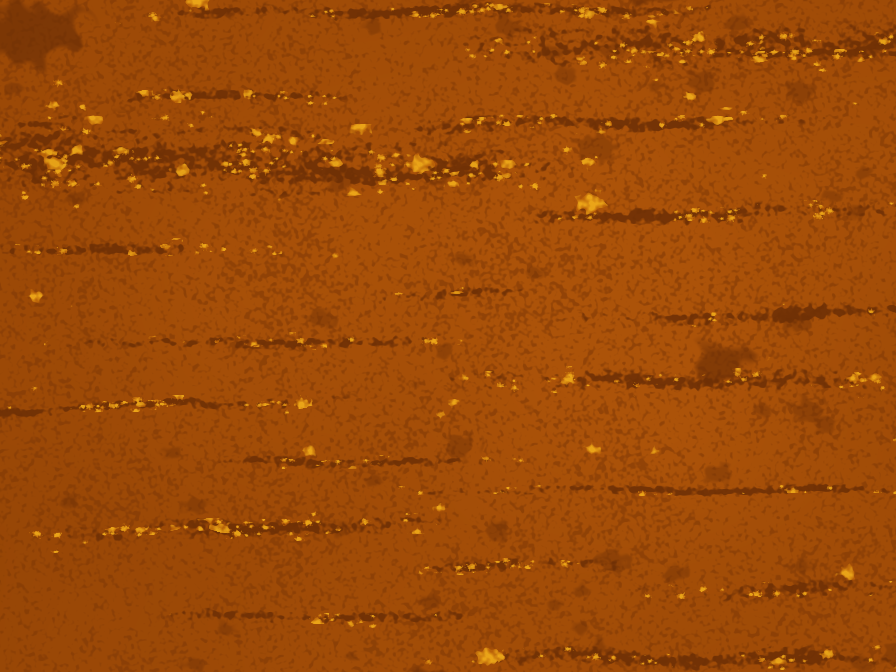
Give the GLSL for this texture, as a Shadertoy shader.

```glsl
// Polished amber metal section with broken dark stringers and bright yellow grains
const vec3 LIT = vec3(0.675, 0.325, 0.035);
const vec3 SHADE = vec3(0.585, 0.27, 0.02);
const vec3 SPECK = vec3(0.49, 0.215, 0.02);
const vec3 OXIDE = vec3(0.42, 0.18, 0.02);
const vec3 GRAIN_RIM = vec3(0.74, 0.39, 0.03);
const vec3 GRAIN_CORE = vec3(0.95, 0.68, 0.10);

const int STRINGERS = 20;             // thin streaks spread over the height
const float STRINGER_WIDTH = 0.0075;
const vec2 SEAM_CENTER = vec2(0.26, 0.765);
const vec2 SEAM_SIZE = vec2(0.72, 0.042);
const float SEAM_SLOPE = -0.03;
const vec2 TOP_SEAM_CENTER = vec2(1.08, 0.932);
const vec2 TOP_SEAM_SIZE = vec2(0.42, 0.024);
const vec2 LIGHT_CENTER = vec2(0.85, 0.58);
const float FINE_CELL = 0.010;
const float MEDIUM_CELL = 0.017;
const float COARSE_CELL = 0.032;
const float PIT_CELL = 0.045;
const float BLOTCH_CELL = 0.10;

vec2 hash2(vec2 c) {
    uvec2 v = uvec2(ivec2(c) + 4096) * 16645u + 10139u;
    for (int i = 0; i < 3; i++) {
        v.x += v.y * 747796u + 3571u;
        v.y += v.x * 277803u;
        v ^= v >> 15u;
    }
    return vec2((v >> 8u) & 65535u) / 65535.0;
}

mat2 rotation(float a) {
    return mat2(cos(a), sin(a), -sin(a), cos(a));
}

float cornerSlope(vec2 cell, vec2 offset) {
    float a = 6.2832 * hash2(cell).x;
    return dot(vec2(cos(a), sin(a)), offset);
}

// Gradient noise, roughly -0.7 to 0.7
float noise(vec2 p) {
    vec2 i = floor(p), f = p - i;
    vec2 u = f * f * f * (f * (f * 6.0 - 15.0) + 10.0);
    vec2 e = vec2(1.0, 0.0);
    return mix(mix(cornerSlope(i, f), cornerSlope(i + e, f - e), u.x),
               mix(cornerSlope(i + e.yx, f - e.yx), cornerSlope(i + 1.0, f - 1.0), u.x), u.y);
}

// Strength of one tapered streak, 1 along its axis
float streak(vec2 d, vec2 size) {
    float along = d.x / size.x, across = d.y / size.y;
    return max(0.0, 1.0 - along * along) * exp(-across * across);
}

float stringers(vec2 p, float aspect) {
    float strength = 0.0;
    for (int i = 0; i < STRINGERS; i++) {
        float k = float(i);
        vec2 a = hash2(vec2(k, 71.0)), b = hash2(vec2(k, 137.0));
        vec2 center = vec2(aspect * fract(k * 0.618 + 0.7 + 0.1 * a.x),
                           (k + 0.1 + 0.8 * a.y) / float(STRINGERS));
        vec2 d = p - center;
        d.y -= d.x * mix(-0.005, 0.035, b.x) + 0.003 * sin(p.x * 17.0 + k * 2.4);
        vec2 size = vec2(mix(0.15, 0.52, b.y), STRINGER_WIDTH * mix(0.7, 1.6, a.x));
        strength = max(strength, mix(0.75, 1.05, b.y) * streak(d, size));
    }
    return strength;
}

// Scattered angular spots: x = coverage, y = depth inside the spot
vec2 spots(vec2 p, float cell, float density, float seed, float soft) {
    vec2 q = p / cell, id = floor(q), result = vec2(0.0);
    float warp = 1.0 + 0.8 * noise(q * 3.1 + seed);
    soft /= cell;
    for (int y = -1; y <= 1; y++)
    for (int x = -1; x <= 1; x++) {
        vec2 c = id + vec2(x, y);
        vec2 place = hash2(c + seed), kind = hash2(c + seed + 517.0);
        float radius = mix(0.20, 0.50, kind.x * kind.x)
                     * smoothstep(0.0, 0.25 * density, density - kind.y);
        if (radius < 0.05) continue;
        vec2 d = (q - c - 0.2 - 0.6 * place) * vec2(0.8, 1.1);
        d = abs(rotation(6.2832 * place.x) * d);
        float edge = max(d.x, 0.6 * d.x + 0.85 * d.y) * warp - radius;
        result = max(result, vec2(1.0 - smoothstep(-soft, soft, edge),
                                  clamp(-edge / radius, 0.0, 1.0)));
    }
    return result;
}

void mainImage(out vec4 fragColor, in vec2 fragCoord) {
    float pixel = 1.0 / iResolution.y;
    vec2 p = fragCoord * pixel;
    vec2 turned = rotation(0.6) * p;

    // Uneven illumination over the polished ground
    float light = 1.1 - 0.95 * length(p - LIGHT_CENTER) + 0.3 * noise(p * 2.5);
    vec3 color = mix(SHADE, LIT, clamp(light, 0.0, 1.0));

    // Fine etching specks and larger pits
    float etch = noise(turned * 150.0) + 0.7 * noise(rotation(1.3) * p * 83.0 + 19.0)
               + 0.4 * noise(turned * 31.0) + 0.3 * noise(p * 6.0);
    color = mix(color, SPECK, 0.55 * smoothstep(-0.02, 0.55, etch));
    float pit = spots(p, PIT_CELL, 0.09, 31.0, 0.004).x;
    float blotch = spots(p, BLOTCH_CELL, 0.025, 83.0, 0.008).x;
    color = mix(color, OXIDE, max(0.4 * pit, 0.65 * blotch));

    // Broken dark oxide along the stringers and the wide seams
    float thin = stringers(p, iResolution.x * pixel);
    vec2 s = p - SEAM_CENTER;
    s.y -= SEAM_SLOPE * s.x;
    float seam = streak(s, SEAM_SIZE * vec2(1.0, 1.0 - 0.5 * smoothstep(0.0, 0.6, s.x)));
    seam = max(seam, streak(p - TOP_SEAM_CENTER, TOP_SEAM_SIZE));
    float flecks = noise(p * vec2(65.0, 100.0)) + 0.7 * noise(turned * 140.0 + 7.0);
    float bands = noise(p * vec2(8.0, 45.0) + 13.0);
    float dark = 0.75 * max(thin, 0.85 * seam) + 0.75 * flecks + 0.7 * bands;
    color = mix(color, OXIDE, 0.85 * smoothstep(0.30, 0.72, dark)
                              * smoothstep(0.02, 0.2, max(thin, seam)));

    // Bright grains cluster inside the streaks, a few lie alone
    float cluster = smoothstep(-0.35, 0.35, noise(p * vec2(9.0, 16.0) + 5.0));
    float fill = max(thin, 0.7 * seam);
    vec2 grain = spots(p, FINE_CELL, 0.001 + 0.6 * cluster * fill, 3.0, pixel);
    grain = max(grain, spots(p, MEDIUM_CELL, 0.002 + 0.32 * cluster * fill, 401.0, pixel));
    grain = max(grain, spots(p, COARSE_CELL, 0.003 + 0.10 * thin * cluster + 0.2 * seam, 211.0, pixel));
    float glint = 0.25 + grain.y + 1.1 * noise(turned * 120.0 + 41.0);
    color = mix(color, mix(GRAIN_RIM, GRAIN_CORE, clamp(glint, 0.0, 1.0)), 0.9 * grain.x);

    fragColor = vec4(color, 1.0);
}
```
